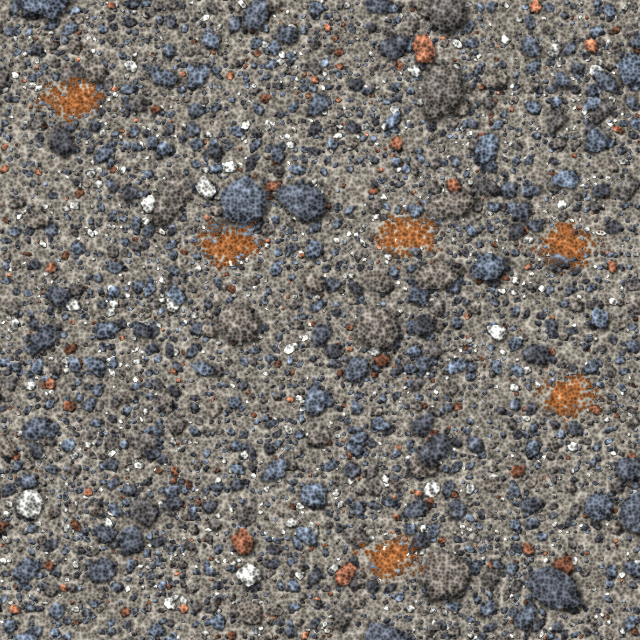
Give the GLSL for this texture, as a WebGL 1 fragment shader.

```glsl
precision highp float;
// Draws mixed blue-grey gravel and rust-coloured crumbs bedded in sandy dirt.
uniform vec2 u_resolution;

const vec3 DIRT_DARK  = vec3(0.40, 0.38, 0.35);
const vec3 DIRT_LIGHT = vec3(0.76, 0.73, 0.68);
const vec3 STONE_DARK = vec3(0.29, 0.29, 0.31);
const vec3 STONE_BLUE = vec3(0.46, 0.51, 0.58);
const vec3 STONE_WARM = vec3(0.50, 0.47, 0.44);
const vec3 STONE_PALE = vec3(0.83, 0.83, 0.81);
const vec3 STONE_RUST = vec3(0.58, 0.39, 0.30);
const vec3 CRUMB      = vec3(0.72, 0.43, 0.22);
const vec2 LIGHT_DIR  = vec2(-0.5, 0.866);
const float GRAIN_CONTRAST = 1.7;
const float SHADOW_DEPTH   = 0.62;
const float PATCH_CELLS    = 4.0;

float hash(vec2 p) {
  vec3 q = fract(p.xyx * vec3(0.1031, 0.1030, 0.0973));
  q += dot(q, q.yzx + 33.33);
  return fract((q.x + q.y) * q.z);
}

vec2 hash2(vec2 p) {
  return vec2(hash(p), hash(p + 71.7));
}

// Distance to the nearest scattered point
float cellular(vec2 p) {
  vec2 cell = floor(p);
  float nearest = 4.0;
  for (int y = -1; y <= 1; y++)
    for (int x = -1; x <= 1; x++) {
      vec2 c = cell + vec2(x, y);
      vec2 d = c + hash2(c) - p;
      nearest = min(nearest, dot(d, d));
    }
  return sqrt(nearest);
}

// Layered sines, about -1 to 1
float waves(vec2 p) {
  return 0.5 * sin(p.x + 1.7 * sin(p.y * 0.8))
       + 0.3 * sin(p.y * 1.9 - 1.3 * sin(p.x * 1.4))
       + 0.2 * sin((p.x + p.y) * 3.1);
}

// Rounded convex polygon with uneven sides
float pebble(vec2 q, float radius, float id) {
  float sides = -1.0;
  for (int i = 0; i < 6; i++) {
    float k = float(i);
    float vary = fract(id * (13.7 + 5.3 * k) + 0.37 * k);
    float a = k * 1.0472 + vary * 0.8;
    sides = max(sides, dot(q, vec2(cos(a), sin(a))) - radius * (0.7 + 0.35 * vary));
  }
  return mix(length(q) - radius, sides, 0.7);
}

vec3 stoneColor(float pick, float tone, float paleShare) {
  vec3 c = mix(STONE_DARK, STONE_BLUE, tone);
  c = mix(c, mix(STONE_DARK, STONE_WARM, 0.35 + 0.8 * tone), step(0.58, pick));
  c = mix(c, STONE_RUST * (0.75 + 0.5 * tone), step(0.93 - paleShare, pick));
  return mix(c, STONE_PALE * (0.85 + 0.25 * tone), step(1.0 - paleShare, pick));
}

// Lays one size of stones, with their contact shadows, over the ground
vec3 layStones(vec3 ground, vec2 uv, float cells, float density, float paleShare, float grain) {
  vec2 p = uv * cells + cells * 0.37;
  vec2 cell = floor(p);
  vec2 nearestOffset = vec2(0.0);
  float nearest = 1.0, nearestId = 0.0, nearestRadius = 1.0;
  float wobble = 0.025 * waves(p * 9.0);
  for (int y = -1; y <= 1; y++)
    for (int x = -1; x <= 1; x++) {
      vec2 c = cell + vec2(x, y);
      vec2 seed = c + cells * 3.1;
      float crowd = density + 0.16 * waves(c / cells * 14.0);
      if (hash(seed) > crowd) continue;
      float id = hash(seed + 19.3);
      vec2 q = p - c - 0.5 - 0.5 * (hash2(seed + 5.9) - 0.5);
      float a = (hash(seed + 41.1) - 0.5) * 2.6;
      vec2 turned = vec2(cos(a) * q.x + sin(a) * q.y, cos(a) * q.y - sin(a) * q.x);
      float radius = mix(0.24, 0.44, hash(seed + 57.7));
      turned.y *= mix(1.0, 1.8, hash(seed + 63.3));
      float d = pebble(turned, radius, id) + wobble;
      if (d < nearest) {
        nearest = d; nearestId = id; nearestOffset = q; nearestRadius = radius;
      }
    }
  float blur = 0.8 * cells / u_resolution.y;
  float facing = dot(nearestOffset / nearestRadius, LIGHT_DIR);
  float shadow = 1.0 - smoothstep(0.0, 0.15, nearest);
  ground *= 1.0 - SHADOW_DEPTH * shadow * clamp(0.6 - 0.5 * facing, 0.15, 1.0);

  float tone = fract(nearestId * 37.1);
  vec3 stone = stoneColor(fract(nearestId * 91.7), tone, paleShare);
  float rim = smoothstep(-0.14, 0.0, nearest);
  float shade = 1.03 + 0.26 * facing + 0.12 * waves(p * 7.0 + nearestId * 40.0);
  shade += (grain - 0.45) * GRAIN_CONTRAST - 0.2 * rim;
  return mix(ground, stone * max(shade, 0.3), 1.0 - smoothstep(-blur, blur, nearest));
}

// Sparse ragged heaps of rust-coloured crumbs
float crumbMask(vec2 uv, float grain) {
  vec2 p = uv * PATCH_CELLS;
  vec2 cell = floor(p);
  vec2 q = p - cell - 0.35 - 0.3 * hash2(cell + 8.4);
  float heap = length(q * vec2(1.0, 1.5)) + 0.06 * waves(uv * 90.0) + (grain - 0.45) * 0.35;
  return step(hash(cell + 27.0), 0.3) * (1.0 - smoothstep(0.12, 0.17, heap));
}

void main() {
  vec2 uv = gl_FragCoord.xy / u_resolution.y;
  float grain = mix(cellular(uv * 80.0), cellular(uv * 175.0), 0.55);

  // Sandy bed
  float sand = 0.5 + (grain - 0.45) * 2.0 + 0.1 * waves(uv * 23.0);
  vec3 color = mix(DIRT_DARK, DIRT_LIGHT, clamp(sand, -0.3, 1.2));

  // Stones from grit up to cobbles
  color = layStones(color, uv, 92.0, 0.48, 0.20, grain);
  color = layStones(color, uv, 54.0, 0.52, 0.13, grain);
  color = layStones(color, uv, 32.0, 0.46, 0.06, grain);
  color = layStones(color, uv, 18.0, 0.30, 0.03, grain);
  color = layStones(color, uv, 10.0, 0.17, 0.01, grain);

  // Crumbs
  vec3 crumb = CRUMB * (0.4 + 1.3 * grain);
  color = mix(color, crumb, 0.85 * crumbMask(uv, grain));
  gl_FragColor = vec4(clamp(color, 0.0, 1.0), 1.0);
}
```
